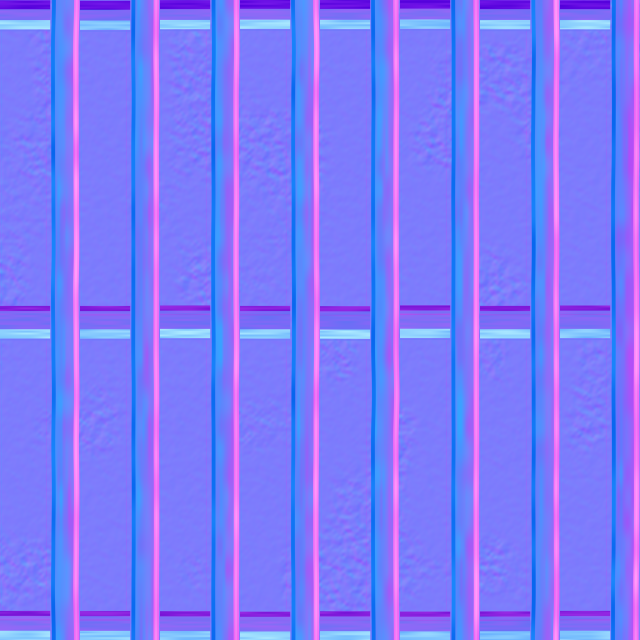
This texture map is drawn by a WebGL 1 fragment shader. Its source:

```glsl
precision highp float;
// Normal map of a slatted panel: eight upright bars over horizontal rails,
// with rough plates between them. Bands are laid out inside repeated cells,
// then tinted by value noise for dents, streaks and uneven edges.

uniform vec2 u_resolution;

float hash(vec2 p) {
  vec3 q = fract(vec3(p.xyx) * 0.1031);
  q += dot(q, q.yzx + 33.33);
  return fract((q.x + q.y) * q.z);
}

float noise(vec2 p) {
  vec2 i = floor(p), f = fract(p);
  f = f * f * (3.0 - 2.0 * f);
  return mix(mix(hash(i), hash(i + vec2(1, 0)), f.x),
             mix(hash(i + vec2(0, 1)), hash(i + vec2(1, 1)), f.x), f.y);
}

// Soft-edged strip between lo and hi
float band(float x, float lo, float hi, float soft) {
  return smoothstep(lo - soft, lo + soft, x) * (1.0 - smoothstep(hi - soft, hi + soft, x));
}

// Dented surface: fine grain plus slanted bumps
float relief(vec2 p) {
  vec2 slanted = vec2(p.x + p.y * 0.5, p.y - p.x * 0.5);
  return 0.4 * noise(p * 190.0) + noise(slanted * vec2(75.0, 105.0));
}

vec3 plateColor(vec2 p, float cellX) {
  vec2 e = vec2(0.0022, 0.0);
  vec2 slope = vec2(relief(p + e.xy) - relief(p - e.xy),
                    relief(p + e.yx) - relief(p - e.yx));
  float worn = smoothstep(0.52, 0.85, noise(p * vec2(13.0, 9.0) + 4.0));
  vec3 color = vec3(0.49, 0.485, 0.99);
  color.rg += slope * (0.035 + 0.12 * worn);
  // Faint seams along both sides
  color += vec3(0.05, -0.04, -0.01) * band(cellX, 0.0715, 0.0735, 0.001);
  color += vec3(-0.05, 0.03, 0.0) * band(cellX, 0.0015, 0.0030, 0.001);
  return color;
}

vec3 addRail(vec3 color, vec2 p, float column, float soft) {
  float row = floor((p.y - 0.4818) / 0.4775 + 0.5);
  float d = p.y - 0.4818 - row * 0.4775;
  float top = step(row, -0.5);
  vec2 id = vec2(column, row + 5.0);
  d += (hash(id + 2.7) - 0.5) * 0.0018;
  float lift = 0.0055 * abs(row);
  float streak = noise(vec2(p.x * 24.0, p.y * 330.0));

  // Rail face
  vec3 face = mix(vec3(0.43, 0.44, 0.96), vec3(0.57, 0.40, 0.97), streak);
  face.r += 0.08 * (hash(id) - 0.5);
  color = mix(color, face, band(d, 0.003, 0.033 - lift, soft));

  // Dark upper lip, deeper on the first rail
  vec3 lip = mix(vec3(0.53, 0.10, 0.86), vec3(0.38, 0.02, 0.88), top);
  lip += vec3(0.14, 0.10, 0.06) * (streak - 0.5);
  float reach = mix(0.0040, 0.0100, top);
  color = mix(color, lip, 0.95 * band(d, -0.0040, reach, soft));
  float crease = band(d, 0.0090, 0.0110, soft) * (1.0 - top);
  color += vec3(0.10, -0.09, -0.03) * crease * hash(id + 8.1);

  // Bright lower lip
  vec3 glow = mix(vec3(0.49, 0.77, 0.99), vec3(0.68, 0.92, 1.0), streak);
  glow -= vec3(0.10, 0.09, 0.0) * hash(id + 5.3) * step(0.5, hash(id + 1.9));
  color = mix(color, glow, band(d, 0.0325 - lift, 0.0470 - lift, soft));
  return mix(color, vec3(0.42, 0.47, 0.98), 0.6 * band(d, 0.0480 - lift, 0.0500 - lift, soft));
}

vec3 addBar(vec3 color, vec2 p, float cellX, float column, float soft) {
  float wobble = (noise(vec2(column * 7.3, p.y * 13.0)) - 0.5) * 0.0016;
  float x = cellX + wobble;
  float across = clamp((x - 0.087) / 0.028, 0.0, 1.0);

  // Front face, with long streaks and blocky tinted patches
  float streak = noise(vec2(cellX * 230.0 + column * 19.0, p.y * 9.0));
  float patchTint = noise(vec2(cellX * 85.0 + column * 31.0, p.y * 27.0));
  vec3 face = mix(vec3(0.33, 0.54, 0.99), vec3(0.55, 0.44, 0.98), smoothstep(0.15, 0.9, across));
  face += vec3(0.16, -0.10, -0.02) * (streak - 0.5);
  face += vec3(-0.13, 0.14, 0.02) * (patchTint - 0.5);
  face += vec3(0.06, -0.06, 0.0) * step(6.5, column);
  color = mix(color, face, band(x, 0.0815, 0.1220, soft));

  // Blue left flank and pink right flank
  float tone = noise(vec2(column * 11.7 + 3.0, p.y * 21.0));
  vec3 blue = mix(vec3(0.02, 0.39, 0.93), vec3(0.10, 0.53, 0.99), tone);
  color = mix(color, blue, band(x, 0.0805, 0.0865, soft));
  vec3 pink = mix(vec3(0.93, 0.37, 0.96), vec3(1.0, 0.52, 0.98), tone);
  pink.g += 0.10 * band(x, 0.1175, 0.1205, 0.001);
  return mix(color, pink, band(x, 0.1150, 0.1235, soft));
}

void main() {
  vec2 p = gl_FragCoord.xy / u_resolution;
  p.y = 1.0 - p.y;
  float soft = max(0.0011, 0.7 / u_resolution.y);
  float column = floor(p.x * 8.0);
  float cellX = p.x - column * 0.125;

  vec3 color = plateColor(p, cellX);
  vec3 railed = addRail(color, p, column, soft);
  color = mix(color, railed, 1.0 - smoothstep(0.0775, 0.0795, cellX));
  color = addBar(color, p, cellX, column, soft);
  gl_FragColor = vec4(clamp(color, 0.0, 1.0), 1.0);
}
```
